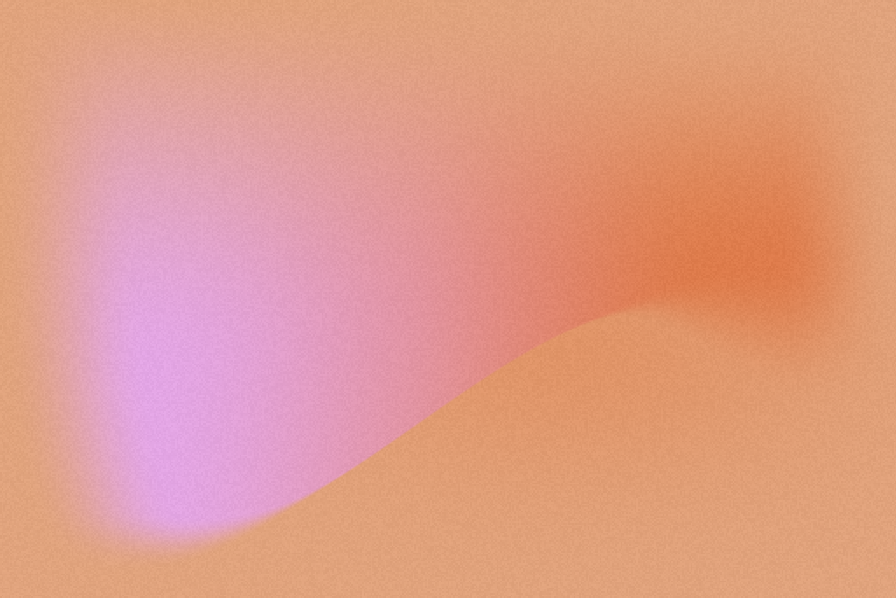
Give the GLSL for this background, as a WebGL 1 fragment shader.

```glsl
precision highp float;
// Soft lilac-to-orange gradient wave on a warm tan ground with fine grain.
uniform vec2 u_resolution;

const vec3 TAN = vec3(0.88, 0.64, 0.49);
const vec3 AMBER = vec3(0.88, 0.57, 0.39);
const vec3 LILAC = vec3(0.89, 0.65, 0.90);
const vec3 ROSE = vec3(0.885, 0.56, 0.56);
const vec3 ORANGE = vec3(0.87, 0.48, 0.29);
const float GRAIN_ROWS = 342.0;
const float GRAIN_STRENGTH = 0.035;

// Sine-free hash, 0 to 1
float hash(vec2 cell) {
  vec3 q = fract(cell.xyx * 0.1031);
  q += dot(q, q.yzx + 33.33);
  return fract((q.x + q.y) * q.z);
}

// Elliptical falloff around a centre
float glow(vec2 uv, vec2 centre, vec2 radius) {
  vec2 d = (uv - centre) / radius;
  return exp(-dot(d, d));
}

// Height of the S-shaped lower boundary
float waveHeight(float x) {
  return 0.095 + 0.395 * smoothstep(0.185, 0.75, x)
    - 0.045 * smoothstep(0.72, 0.92, x);
}

// Boundary blur: crisp in the middle, soft at both ends
float waveBlur(float x, float pixel) {
  float leftBlur = 0.05 * (1.0 - smoothstep(0.12, 0.38, x));
  float rightBlur = 0.12 * smoothstep(0.66, 0.9, x);
  return max(0.003, pixel) + leftBlur + rightBlur;
}

// Coverage of the coloured field
float fieldMask(vec2 uv, float pixel) {
  float blur = waveBlur(uv.x, pixel);
  float wave = smoothstep(-blur, blur, uv.y - waveHeight(uv.x));
  float leftEdge = 0.07 + 0.1 * exp(-5.0 * uv.y);
  float left = smoothstep(leftEdge - 0.08, leftEdge + 0.08, uv.x);
  float right = 1.0 - smoothstep(0.86, 1.0, uv.x);
  float top = 1.0 - smoothstep(mix(0.32, 0.55, uv.x), 1.0, uv.y);
  return wave * left * right * pow(top, mix(0.55, 1.0, uv.x));
}

// Horizontal colour ramp of the field
vec3 fieldColor(float x) {
  vec3 color = mix(LILAC, ROSE, smoothstep(0.15, 0.6, x));
  return mix(color, ORANGE, smoothstep(0.45, 0.8, x));
}

void main() {
  vec2 uv = gl_FragCoord.xy / u_resolution;

  // Ground with a warm glow under the wave
  vec3 color = mix(TAN, AMBER, 0.85 * glow(uv, vec2(0.65, 0.42), vec2(0.3, 0.24)));

  // Coloured field
  color = mix(color, fieldColor(uv.x), fieldMask(uv, 1.0 / u_resolution.y));

  // Grain
  vec2 cell = floor(gl_FragCoord.xy / u_resolution.y * GRAIN_ROWS);
  color += GRAIN_STRENGTH * (hash(cell) - 0.5);

  gl_FragColor = vec4(color, 1.0);
}
```
